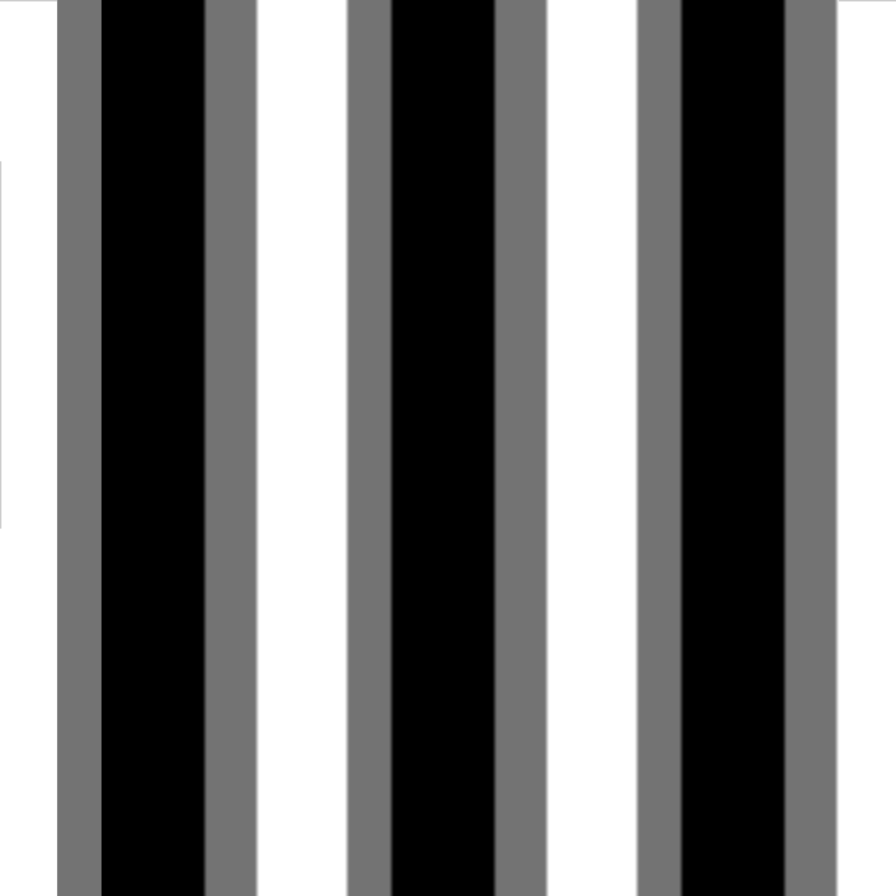
Write a WebGL 2 fragment shader that draws this pattern.

```glsl
#version 300 es
precision highp float;
// Three upright bars on white, each a black core between two grey bands.
// One bar profile is repeated across by folding x into a period; the edges
// are slightly blurred, and faint hairlines mark the top and left borders.

uniform vec2 u_resolution;
out vec4 outColor;

// Layout, in fractions of the canvas
const float PERIOD     = 0.3236;  // distance between bars
const float FIRST_BAR  = 0.0638;  // left side of the first bar
const float CORE_START = 0.0495;  // offsets from the left side of a bar
const float CORE_END   = 0.1648;
const float BAR_END    = 0.2230;

// Edge blur: half widths
const float SOFT_BLUR  = 0.0034;
const float CRISP_BLUR = 0.0010;

// Border wear
const float HAIRLINE       = 0.0016;
const float HAIRLINE_ALPHA = 0.20;
const vec2  LEFT_LINE_SPAN = vec2(0.41, 0.82);

const vec3 WHITE = vec3(1.0);
const vec3 GREY  = vec3(0.45);
const vec3 BLACK = vec3(0.0);

// Soft coverage of the interval from a to b, with a blur for each end
float band(float x, float a, float b, float blurA, float blurB) {
    return smoothstep(a - blurA, a + blurA, x)
         * (1.0 - smoothstep(b - blurB, b + blurB, x));
}

void main() {
    vec2 uv = gl_FragCoord.xy / u_resolution;
    float pixel = 1.0 / min(u_resolution.x, u_resolution.y);

    // Fold x into one period, splitting in the middle of the white gap
    float halfGap = 0.5 * (PERIOD - BAR_END);
    float index = floor((uv.x - FIRST_BAR + halfGap) / PERIOD);
    float x = uv.x - FIRST_BAR - index * PERIOD;

    // The first bar is crisper on its left side
    float soft = max(SOFT_BLUR, 0.6 * pixel);
    float left = index < 0.5 ? max(CRISP_BLUR, 0.6 * pixel) : soft;

    float bar  = band(x, 0.0, BAR_END, left, soft);
    float core = band(x, CORE_START, CORE_END, left, soft);

    // Hairlines on the outer white margins
    float margin = 1.0 - band(uv.x, FIRST_BAR, 1.0 - FIRST_BAR, pixel, pixel);
    float topLine = margin * smoothstep(1.0 - HAIRLINE - pixel, 1.0 - HAIRLINE + pixel, uv.y);
    float leftLine = (1.0 - smoothstep(HAIRLINE - pixel, HAIRLINE + pixel, uv.x))
                   * band(uv.y, LEFT_LINE_SPAN.x, LEFT_LINE_SPAN.y, pixel, pixel);

    vec3 color = WHITE * (1.0 - HAIRLINE_ALPHA * max(topLine, leftLine));
    color = mix(color, GREY, bar);
    color = mix(color, BLACK, core);
    outColor = vec4(color, 1.0);
}
```
